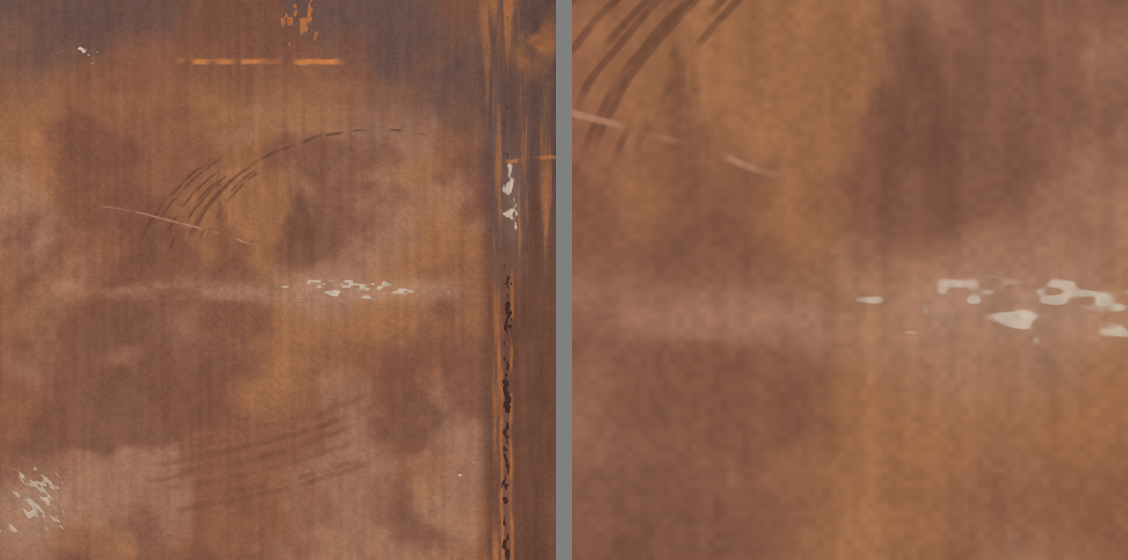
Left: the whole. Right: its middle third, enlarged.
Give the GLSL for this texture, as a Shadertoy shader.

```glsl
// Weathered rusty copper sheet with a dark seam, pale worn fold and scratches.

const vec3 COPPER = vec3(0.62, 0.42, 0.29);
const vec3 BROWN = vec3(0.55, 0.36, 0.27);
const vec3 UMBER = vec3(0.47, 0.31, 0.25);
const vec3 SOOT = vec3(0.41, 0.31, 0.285);
const vec3 DUSTY = vec3(0.62, 0.45, 0.36);
const vec3 CHALK = vec3(0.77, 0.7, 0.63);
const vec3 ORANGE = vec3(0.72, 0.44, 0.25);
const vec3 PITCH = vec3(0.22, 0.15, 0.14);

float hash(vec2 p) {
    return fract(sin(dot(p, vec2(127.1, 311.7))) * 43758.5453);
}

float noise(vec2 p) {
    vec2 i = floor(p), f = fract(p);
    f = f * f * (3.0 - 2.0 * f);
    return mix(mix(hash(i), hash(i + vec2(1, 0)), f.x),
               mix(hash(i + vec2(0, 1)), hash(i + vec2(1, 1)), f.x), f.y);
}

float fbm(vec2 p) {
    float sum = 0.0, gain = 0.5;
    for (int i = 0; i < 5; i++) {
        sum += gain * noise(p);
        p = mat2(1.6, 1.2, -1.2, 1.6) * p + 7.3;
        gain *= 0.5;
    }
    return sum;
}

// Soft elliptical mask
float blob(vec2 p, vec2 centre, vec2 radius) {
    vec2 d = (p - centre) / radius;
    return exp(-dot(d, d));
}

// Soft-edged interval from a to b
float span(float x, float a, float b, float soft) {
    return smoothstep(a - soft, a + soft, x) * (1.0 - smoothstep(b - soft, b + soft, x));
}

// Ragged chips, denser where the mask is high
float flakes(vec2 p, vec2 scale, float mask) {
    float n = 0.6 * noise(p * scale) + 0.4 * noise(p * scale * 2.3 + 19.0);
    return smoothstep(0.0, 0.14, n - 1.0 + 0.5 * mask) * smoothstep(0.05, 0.4, mask);
}

// Thin broken line from a to b, bowed sideways
float scratch(vec2 p, vec2 a, vec2 b, float bow, float width) {
    vec2 dir = b - a;
    float t = dot(p - a, dir) / dot(dir, dir);
    float side = dot(p - a, normalize(vec2(-dir.y, dir.x)));
    float d = abs(side - bow * 4.0 * t * (1.0 - t) - 0.003 * (noise(p * 50.0) - 0.5));
    return (1.0 - smoothstep(0.3 * width, width, d)) * span(t, 0.04, 0.96, 0.06)
         * smoothstep(0.15, 0.6, noise(p * 45.0 + a * 90.0));
}

// Mottled copper clouds, sooty at the top
vec3 plate(vec2 p) {
    float cloud = fbm(p * 4.0 + 3.0), stain = fbm(p * 7.0 + 31.0);
    vec3 col = mix(BROWN, COPPER, smoothstep(0.34, 0.56, cloud + 0.1 * blob(p, vec2(0.6, 0.55), vec2(0.35))));
    col = mix(col, DUSTY, 0.8 * smoothstep(0.48, 0.65, fbm(p * 5.0 + 57.0) + 0.09 * (1.0 - p.x)));
    col = mix(col, UMBER, 0.75 * smoothstep(0.5, 0.68, stain + 0.12 * blob(p, vec2(0.2, 0.25), vec2(0.3, 0.14))));
    float top = smoothstep(0.76, 0.95, p.y + 0.3 * (cloud - 0.5));
    return mix(col, mix(UMBER, SOOT, smoothstep(0.35, 0.6, stain)), 0.9 * top);
}

// Dark right strip with rust streaks and a pitted seam
vec3 seamStrip(vec3 col, vec2 p) {
    float streak = fbm(p * vec2(45.0, 3.0));
    float strip = smoothstep(0.845, 0.88, p.x + 0.012 * (streak - 0.5));
    vec3 dark = mix(UMBER, SOOT, smoothstep(0.4, 0.75, p.y + 0.5 * (streak - 0.5))) * (0.72 + 0.4 * streak);
    col = mix(col, dark, 0.9 * strip);
    col = mix(col, ORANGE, 0.65 * strip * smoothstep(0.53, 0.7, streak + 0.12 * blob(p, vec2(0.96, 0.7), vec2(0.03, 0.2))));
    col = mix(col, ORANGE, 0.7 * blob(p, vec2(0.96, 0.92), vec2(0.05)) * smoothstep(0.35, 0.6, fbm(p * 20.0)));
    float x = p.x - 0.905 + 0.004 * (noise(vec2(p.y * 18.0, 2.0)) - 0.5);
    float low = 1.0 - smoothstep(0.45, 0.58, p.y);
    col = mix(col, ORANGE, 0.75 * low * span(abs(x), 0.006, 0.011, 0.003) * smoothstep(0.2, 0.6, noise(p * vec2(90.0, 22.0))));
    col = mix(col, PITCH, 0.85 * flakes(p, vec2(130.0, 75.0), exp(-x * x / 0.0001) * (0.4 + 0.65 * low)));
    float chalk = blob(p, vec2(0.912, 0.64), vec2(0.016, 0.085));
    col = mix(col, CHALK, 0.8 * flakes(p, vec2(90.0, 50.0), 1.15 * chalk) + 0.2 * chalk);
    return mix(col, ORANGE, 0.8 * scratch(p, vec2(0.9, 0.71), vec2(1.03, 0.72), 0.003, 0.005));
}

// Pale fold, chalky chips and orange flakes
vec3 wornSpots(vec3 col, vec2 p) {
    float y = p.y - 0.482 - 0.012 * (noise(p * 9.0) - 0.5);
    float fold = exp(-y * y / 0.0005) * span(p.x, 0.06, 0.85, 0.05);
    col = mix(col, DUSTY * 1.1, 0.55 * fold * smoothstep(0.25, 0.6, fbm(p * vec2(18.0, 40.0))));
    float chips = blob(p, vec2(0.63, 0.482), vec2(0.16, 0.027));
    col = mix(col, CHALK, 0.2 * chips + 0.75 * flakes(p, vec2(45.0, 90.0), chips));
    float corner = blob(p, vec2(0.06, 0.1), vec2(0.09, 0.08));
    col = mix(col, CHALK, 0.2 * corner + 0.65 * flakes(vec2(p.x + p.y, p.y - p.x), vec2(75.0, 35.0), corner));
    float bare = blob(p, vec2(0.16, 0.906), vec2(0.045, 0.018)) + 0.8 * blob(p, vec2(0.84, 0.16), vec2(0.025, 0.035));
    col = mix(col, CHALK * 1.1, 0.9 * flakes(p, vec2(55.0, 80.0), 1.1 * bare));
    float rust = blob(p, vec2(0.53, 0.98), vec2(0.06, 0.07)) + 0.6 * blob(p, vec2(0.58, 0.8), vec2(0.012, 0.1));
    col = mix(col, ORANGE, 0.85 * flakes(p, vec2(85.0, 50.0), rust));
    return mix(col, ORANGE * 1.12, 0.85 * scratch(p, vec2(0.31, 0.891), vec2(0.62, 0.889), 0.0, 0.007));
}

// Dark smears, a fan of scrapes and long scratches
vec3 scrapes(vec3 col, vec2 p) {
    float smear = blob(p, vec2(0.41, 0.62), vec2(0.025, 0.08)) + blob(p, vec2(0.53, 0.6), vec2(0.03, 0.07));
    col = mix(col, UMBER * 0.88, 0.8 * smear * smoothstep(0.35, 0.65, fbm(p * vec2(45.0, 9.0))));
    for (float k = 0.0; k < 10.0; k++) {
        float r = hash(vec2(k, 4.0));
        vec2 a = vec2(0.25 + 0.013 * k, 0.55 + 0.05 * r);
        col = mix(col, UMBER * 0.85, 0.6 * scratch(p, a, a + vec2(0.09 + 0.04 * r, 0.13), 0.012, 0.0035));
        vec2 b = vec2(0.25 + 0.12 * r, 0.085 + 0.014 * k);
        col = mix(col, UMBER, 0.4 * scratch(p, b, b + vec2(0.36, 0.09), -0.012, 0.007));
    }
    col = mix(col, UMBER * 0.8, 0.65 * scratch(p, vec2(0.38, 0.66), vec2(0.77, 0.76), 0.045, 0.004));
    return mix(col, DUSTY * 1.12, 0.7 * scratch(p, vec2(0.16, 0.635), vec2(0.46, 0.56), 0.008, 0.003));
}

void mainImage(out vec4 fragColor, in vec2 fragCoord) {
    vec2 p = fragCoord / iResolution.y;
    vec3 col = seamStrip(wornSpots(scrapes(plate(p), p), p), p);
    // Fine grain and faint vertical brushing
    col *= 1.0 + 0.09 * (noise(p * 230.0) - 0.5) + 0.12 * (fbm(p * 45.0) - 0.5);
    col *= 1.0 + 0.08 * (noise(p * vec2(120.0, 9.0)) - 0.5);
    fragColor = vec4(col, 1.0);
}
```
